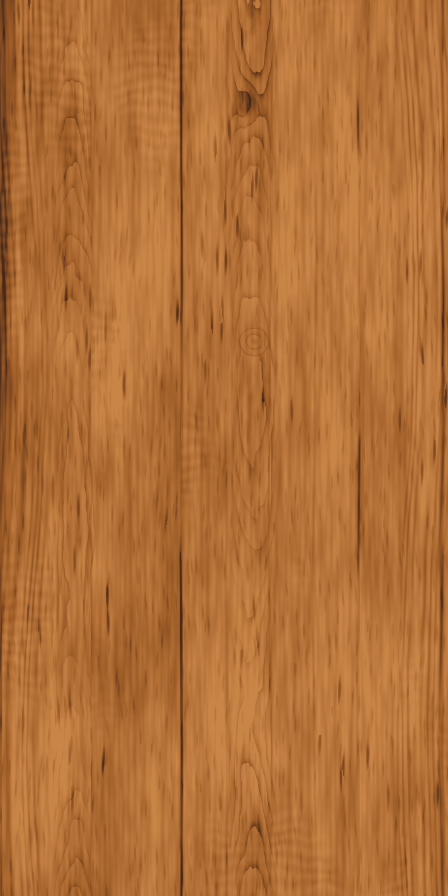
Reproduce this texture procedurally as a Shadertoy shader.

```glsl
const float TAU = 6.28318;
const vec3 DARK_WOOD = vec3(0.28, 0.16, 0.10);
const vec3 MID_WOOD = vec3(0.61, 0.355, 0.145);
const vec3 LIGHT_WOOD = vec3(0.79, 0.52, 0.28);

float hash(vec2 p) {
    vec3 q = fract(vec3(p.xyx) * 0.1031);
    q += dot(q, q.yzx + 33.33);
    return fract((q.x + q.y) * q.z);
}

// Layered sines, roughly -1 to 1
float waves(vec2 p) {
    float sum = 0.0, amp = 0.5;
    for (int i = 0; i < 5; i++) {
        p = mat2(0.8, 0.6, -0.6, 0.8) * p * 1.6 + 1.7;
        sum += amp * sin(p.x + 1.3 * sin(p.y));
        amp *= 0.65;
    }
    return sum;
}

// Cellular noise: distance to the nearest point and that cell's random value
vec2 cells(vec2 p) {
    vec2 base = floor(p), best = vec2(9.0, 0.0);
    for (int y = -1; y <= 1; y++)
    for (int x = -1; x <= 1; x++) {
        vec2 id = base + vec2(x, y);
        vec2 point = id + vec2(hash(id), hash(id + 57.3));
        float d = length(p - point);
        if (d < best.x) best = vec2(d, hash(id + 19.7));
    }
    return best;
}

// Elongated dark marks in a share of the cells
float flecks(vec2 p, float share) {
    vec2 c = cells(p);
    return step(1.0 - share, c.y) * smoothstep(0.5, 0.1, c.x);
}

// Soft vertical stroke around x = 0
float stroke(float x, float halfWidth, float aa) {
    return 1.0 - smoothstep(halfWidth - aa, halfWidth + aa, abs(x));
}

// Growth ring: sharp dark edge that fades to one side
float ring(float h) {
    float f = fract(h), aa = clamp(fwidth(h), 0.04, 0.5);
    return exp(-4.5 * f) * smoothstep(0.0, aa, f) * (1.0 - 0.5 * smoothstep(0.2, 0.6, aa));
}

// Arched rings inside a strip; profile is the ring height along its axis
float arches(vec2 p, float centre, float halfWidth, float profile) {
    float x = (p.x - centre + 0.010 * waves(vec2(p.y * 3.0, centre * 40.0))) / halfWidth;
    float warp = 0.55 * waves(p * vec2(16.0, 6.0)) + 0.16 * waves(p * vec2(50.0, 22.0));
    return ring(profile + 2.3 * x * x + warp) * (1.0 - smoothstep(0.7, 1.2, abs(x)));
}

// Long bending lines of straight grain with uneven weight
float straightGrain(vec2 p, float density) {
    float bend = 0.014 * sin(p.y * 3.4 + 0.6) + 0.010 * waves(p * vec2(5.0, 1.8));
    float x = p.x + bend;
    float line = 0.5 + 0.5 * sin(TAU * density * x + 2.5 * sin(x * 83.0));
    return line * line * (0.7 + 0.5 * waves(vec2(x * 60.0, p.y * 2.0)));
}

vec3 woodColor(float tone) {
    vec3 low = mix(DARK_WOOD, MID_WOOD, clamp(tone * 2.0, 0.0, 1.0));
    return mix(low, LIGHT_WOOD, clamp(tone * 2.0 - 1.0, 0.0, 1.0));
}

void mainImage(out vec4 fragColor, in vec2 fragCoord) {
    vec2 p = fragCoord / iResolution.xy * vec2(1.0, 2.0);
    float aa = 1.0 / iResolution.x;

    // Five boards with their own tone, blotches and fibres
    float board = floor((p.x - 0.004) * 5.0);
    vec2 q = p + board * vec2(3.1, 7.7);
    float tone = 0.81 + 0.06 * (hash(vec2(board, 4.0)) - 0.5);
    tone += 0.11 * waves(q * vec2(3.5, 2.4));
    tone += 0.09 * waves(q * vec2(11.0, 5.0) + 3.0);
    tone += 0.09 * waves(q * vec2(40.0, 1.6));
    tone -= 0.30 * (cells(q * vec2(95.0, 6.0)).x - 0.45);
    tone += 0.05 * waves(q * vec2(70.0, 22.0));

    // Faint cross figure
    float figure = smoothstep(0.1, 0.8, waves(q * vec2(6.0, 2.5) + 9.0));
    tone += 0.05 * figure * sin(p.y * 210.0 + 4.0 * waves(p * vec2(12.0, 9.0)));

    // Straight grain along the outer sides
    float sides = 1.0 - smoothstep(0.08, 0.13, p.x) + smoothstep(0.86, 0.92, p.x);
    tone -= 0.30 * sides * straightGrain(p, 60.0);

    // Arched grain in two strips, parted by a round knot
    float wear = 0.65 + 0.5 * waves(p * vec2(8.0, 3.5) + 4.0);
    float upper = length((p - vec2(0.552, 1.77)) / vec2(0.030, 0.055));
    float lower = length((p - vec2(0.568, 1.237)) / vec2(0.036, 0.034));
    float knot = 1.0 - smoothstep(0.8, 1.15, lower);
    float middleProfile = 2.8 * cos((p.y - 0.4) * 4.49) + 2.0 * exp(-upper * upper);
    float sideProfile = 7.0 * p.y + 1.5 * sin(p.y * 4.0);
    tone -= 0.60 * wear * arches(p, 0.165, 0.045, sideProfile);
    tone -= 0.65 * wear * (1.0 - knot) * arches(p, 0.560, 0.050, middleProfile);
    tone -= knot * (0.10 + 0.45 * ring(2.3 * lower + 0.3 * waves(p * 25.0)));
    float upperCore = upper + 0.4 * waves(p * vec2(40.0, 25.0));
    tone -= 0.40 * exp(-2.5 * upperCore * upperCore);

    // Fine pores and clustered dark streaks
    vec2 bent = p + vec2(0.006 * waves(p * vec2(6.0, 5.0)), 0.0);
    float cluster = smoothstep(-0.2, 0.7, waves(p * vec2(7.0, 3.0) + 20.0));
    tone -= 0.17 * flecks(bent * vec2(130.0, 17.0), 0.22);
    tone -= 0.50 * cluster * flecks(bent * vec2(95.0, 11.0) + 40.0, 0.09);

    // Broken cracks and the long dark seam
    for (int i = 0; i < 4; i++) {
        float x = 0.505 + 0.0985 * float(i) + 0.003 * sin(p.y * 4.0 + float(i));
        float broken = smoothstep(0.1, 0.7, waves(vec2(p.y * 3.0, float(i) * 5.3)));
        tone -= (0.10 + 0.45 * broken) * stroke(p.x - x, 0.0025, aa);
        tone -= 0.10 * broken * exp(-abs(p.x - x) * 80.0);
    }
    float seamX = p.x - 0.405 - 0.001 * sin(p.y * 6.0);
    float seamWear = 0.3 + 0.7 * smoothstep(0.15, 0.35, abs(p.y - 1.0));
    tone -= 0.62 * seamWear * stroke(seamX, 0.0028, aa);
    tone -= 0.14 * seamWear * exp(-abs(seamX) * 60.0);
    tone -= 0.08 * stroke(p.x - 0.204, 0.002, aa);

    // Darkened outer edges
    float drift = 0.010 * waves(vec2(p.y * 2.0, 3.0));
    float leftWear = 0.45 + 0.55 * smoothstep(0.9, 1.3, p.y);
    tone -= 0.48 * leftWear * (1.0 - smoothstep(0.0, 0.04, p.x + drift));
    tone -= 0.40 * stroke(p.x - 0.988 + 0.5 * drift, 0.004, 2.0 * aa);

    fragColor = vec4(woodColor(tone), 1.0);
}
```
